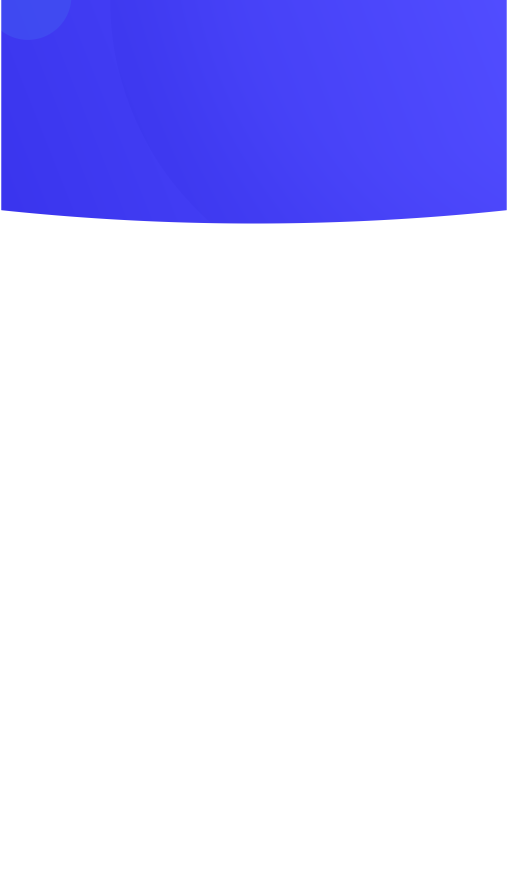
This background is drawn by a Shadertoy shader. Its source:

```glsl
// A blue page header with a shallow curved lower edge on a white page.
// A diagonal gradient fills it; a large shaded disc and a small tinted disc
// lie on top. Lengths are in canvas widths, with y running up from the top.

const vec3 PAGE_WHITE  = vec3(1.0);
const vec3 BLUE_DEEP   = vec3(0.225, 0.205, 0.930);
const vec3 BLUE_BRIGHT = vec3(0.318, 0.300, 1.000);
const vec3 DISC_TINT   = vec3(0.250, 0.300, 0.945);

const vec2  GRADIENT_DIR   = vec2(0.93, 0.37);
const float GRADIENT_START = -0.163;
const float GRADIENT_END   = 0.93;

const float HEADER_DEPTH  = 0.440;   // lowest point of the curved edge
const float HEADER_RADIUS = 4.73;
const float SIDE_MARGIN   = 0.0025;

const vec2  LARGE_CENTER = vec2(0.802, 0.0);
const float LARGE_RADIUS = 0.585;
const float SHADE_AMOUNT = 0.012;    // darkening just inside the large disc
const float SHADE_WIDTH  = 0.30;

const vec2  SMALL_CENTER  = vec2(0.055, 0.007);
const float SMALL_RADIUS  = 0.0855;
const float SMALL_OPACITY = 0.85;

float circleDistance(vec2 p, vec2 center, float radius) {
    return length(p - center) - radius;
}

// Antialiased inside mask, one pixel wide.
float coverage(float distanceToEdge, float pixel) {
    return clamp(0.5 - distanceToEdge / pixel, 0.0, 1.0);
}

void mainImage(out vec4 fragColor, in vec2 fragCoord) {
    float pixel = 1.0 / iResolution.x;
    vec2 p = vec2(fragCoord.x, fragCoord.y - iResolution.y) * pixel;

    // Diagonal header gradient
    float along = dot(p, GRADIENT_DIR);
    float t = (along - GRADIENT_START) / (GRADIENT_END - GRADIENT_START);
    vec3 header = mix(BLUE_DEEP, BLUE_BRIGHT, clamp(t, 0.0, 1.0));

    // Large disc: a faint shade that fades inward from its rim
    float largeEdge = circleDistance(p, LARGE_CENTER, LARGE_RADIUS);
    float rimFade = 1.0 - smoothstep(0.0, SHADE_WIDTH, -largeEdge);
    header -= SHADE_AMOUNT * rimFade * coverage(largeEdge, pixel);

    // Small corner disc
    float smallEdge = circleDistance(p, SMALL_CENTER, SMALL_RADIUS);
    header = mix(header, DISC_TINT, SMALL_OPACITY * coverage(smallEdge, pixel));

    // Curved header edge and thin side margins
    vec2 curveCenter = vec2(0.5, HEADER_RADIUS - HEADER_DEPTH);
    float curveEdge = circleDistance(p, curveCenter, HEADER_RADIUS);
    float sideEdge = abs(p.x - 0.5) - (0.5 - SIDE_MARGIN);
    float headerMask = coverage(curveEdge, pixel) * coverage(sideEdge, pixel);

    fragColor = vec4(mix(PAGE_WHITE, header, headerMask), 1.0);
}
```
